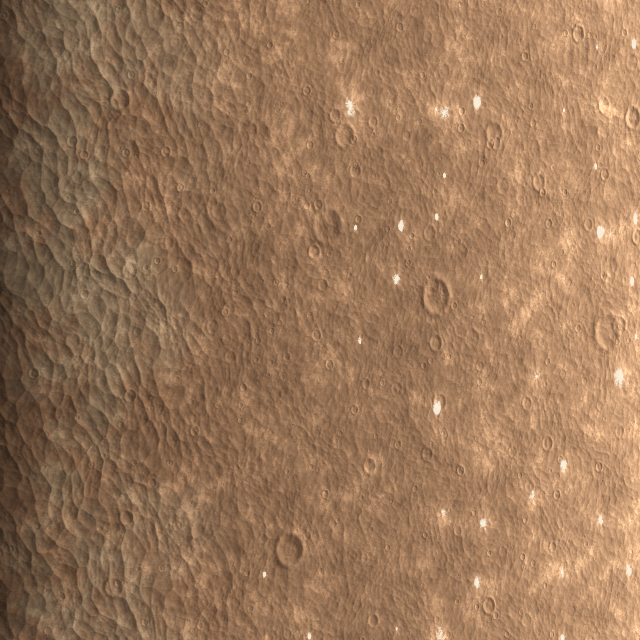
A WebGL 1 fragment shader for this texture:

```glsl
precision highp float;
uniform vec2 u_resolution;

vec2 hash2(vec2 p) {
  vec3 q = fract(p.xyx * vec3(0.1031, 0.1030, 0.0973));
  q += dot(q, q.yzx + 33.33);
  return fract((q.xx + q.yz) * q.zy);
}

mat2 turn(float a) {
  return mat2(cos(a), sin(a), -sin(a), cos(a));
}

// Cellular noise: squared distance to the nearest point, creased at cell borders
float cells(vec2 p) {
  vec2 id = floor(p), f = fract(p);
  float nearest = 4.0;
  for (int y = -1; y <= 1; y++) {
    for (int x = -1; x <= 1; x++) {
      vec2 o = vec2(float(x), float(y));
      vec2 d = o + hash2(id + o) - f;
      nearest = min(nearest, dot(d, d));
    }
  }
  return nearest;
}

// Layered, warped sines, roughly -1 to 1
float mottle(vec2 p) {
  float sum = 0.0, amp = 0.5;
  for (int i = 0; i < 7; i++) {
    sum += amp * sin(p.x + 1.7 * sin(p.y * 0.9 + float(i))) * cos(p.y + 1.3 * sin(p.x * 0.7));
    p = turn(0.9) * p * 1.9 + 3.1;
    amp *= 0.74;
  }
  return sum;
}

// Bowls with raised rims, one per cell in several sizes, most of them worn down
float craters(vec2 p) {
  float h = 0.0, scale = 8.0;
  for (int i = 0; i < 5; i++) {
    float layer = float(i);
    vec2 q = turn(0.4 + layer * 1.1) * p * scale + layer * 7.3 + 20.0;
    vec2 id = floor(q) + layer * 37.0;
    vec2 place = hash2(id), kind = hash2(id + 91.7);
    float size = mix(0.08, 0.23, kind.x * kind.x);
    float d = length(fract(q) - 0.5 - (place - 0.5) * 0.35) / size;
    float rim = exp(-24.0 * (d - 1.0) * (d - 1.0));
    float bowl = 1.0 - smoothstep(0.4, 1.0, d);
    float depth = 1.1 * pow(kind.y, 5.0);
    h += depth * size / scale * (0.4 * rim - 0.6 * bowl);
    scale *= 1.5;
  }
  return h;
}

float terrain(vec2 p, float rough) {
  vec2 q = p + 0.006 * sin(p.yx * vec2(37.0, 31.0) + 2.0 * sin(p * 23.0));
  vec2 along = turn(-0.35) * q;
  float h = rough * cells(along * vec2(54.0, 34.0) + 40.0) / 47.0;
  h += 0.5 * cells(q * 78.0 + 9.0) / 78.0;
  h += 0.45 * cells(q * 135.0) / 135.0;
  return h + craters(p);
}

// Fresh impacts: x is the ragged white core, y the rayed halo
vec2 impacts(vec2 p, float ragged) {
  vec2 sum = vec2(0.0);
  float scale = 5.0;
  for (int i = 0; i < 2; i++) {
    vec2 q = p * scale + 0.37;
    vec2 id = floor(q);
    vec2 seed = hash2(id + 53.0 + scale), kind = hash2(id + 11.0 + scale);
    vec2 f = fract(q) - 0.5 - (seed - 0.5) * 0.3;
    float d = length(f * vec2(1.1, 0.8));
    float size = mix(0.035, 0.11, kind.y * kind.y);
    float present = step(kind.x, 0.4 * smoothstep(0.3, 0.9, id.x / scale));
    float rays = 0.7 + 0.3 * sin(atan(f.y, f.x + 0.0001) * 7.0 + seed.x * 6.0);
    float core = 1.0 - smoothstep(0.25, 1.05, d / size + 1.2 * ragged);
    core *= 1.0 - smoothstep(0.9, 1.4, d / size);
    float halo = exp(-d / size * 0.6) * rays * (1.0 - smoothstep(0.1, 0.35, d));
    sum += present * vec2(core, halo);
    scale = 11.0;
  }
  return sum;
}

void main() {
  vec2 uv = gl_FragCoord.xy / u_resolution;
  vec2 p = uv + vec2(0.3 * uv.x * uv.x, 0.0);

  // Relief lit from the right, strongest near the dark side
  float rough = mix(1.1, 0.15, smoothstep(0.1, 0.6, uv.x));
  vec2 toLight = 0.0015 * vec2(0.94, 0.34);
  float slope = (terrain(p - toLight, rough) - terrain(p + toLight, rough)) / 0.003;

  // Daylight falls off to the left
  float tone = 0.29 + 0.23 * (1.0 - exp(-10.0 * uv.x)) + 0.15 * uv.x + 0.17 * pow(uv.x, 4.0);
  vec2 toBasin = uv - vec2(0.42, 0.35);
  tone -= 0.04 * exp(-9.0 * dot(toBasin, toBasin));

  // Broad stains, fine grain and small pale flecks
  float stain = mottle(p * 14.0 + 2.0);
  float grain = mottle(p * 52.0 + 5.0);
  float flecks = smoothstep(0.3, 1.0, grain + 0.4 * stain);
  tone *= 1.0 + 0.09 * stain + 0.11 * grain + 0.12 * flecks + 0.16 * clamp(slope, -1.8, 1.8);

  // Pale grey-green plains on the left
  float plains = smoothstep(-0.2, 0.7, mottle(p * 7.0 + 8.3) + 0.2 * stain);
  plains *= 1.0 - smoothstep(0.1, 0.45, uv.x);
  tone *= 1.0 + 0.06 * plains;

  vec2 impact = impacts(p, grain);
  tone += 0.3 * impact.y;

  vec3 color = tone * vec3(1.0, 0.71 + 0.08 * tone, 0.51 + 0.09 * tone);
  color *= mix(vec3(1.0), vec3(0.96, 1.06, 1.11), plains);
  color = mix(color, vec3(1.0, 0.96, 0.88), clamp(impact.x, 0.0, 1.0) * 0.9);
  gl_FragColor = vec4(clamp(color, 0.0, 1.0), 1.0);
}
```
